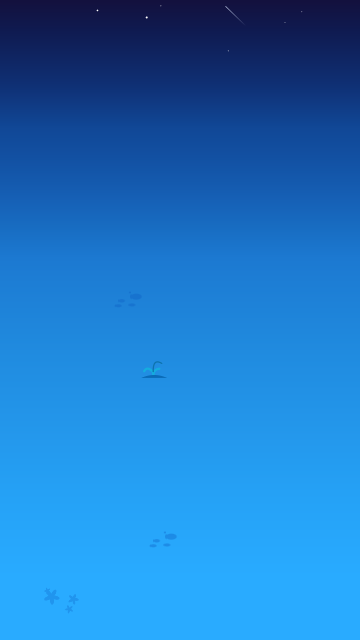
Give the GLSL for this background, as a Shadertoy shader.

```glsl
// A night sky sinking into bright blue water, with faint fish, starfish and a sprout.
// A multi-stop vertical gradient is overlaid with antialiased distance shapes.
// Units: the canvas is 100 high, with the origin at the lower left.

// Water gradient: depth below the top edge, and the colour there
const int STOPS = 12;
const float STOP_DEPTH[STOPS] = float[](
    0.0, 4.5, 13.5, 20.0, 24.0, 31.0, 36.0, 40.4, 55.0, 68.0, 78.0, 90.0);
const vec3 STOP_COLOR[STOPS] = vec3[](
    vec3(0.075, 0.065, 0.24), vec3(0.06, 0.10, 0.31), vec3(0.06, 0.19, 0.46),
    vec3(0.065, 0.28, 0.59), vec3(0.07, 0.31, 0.63), vec3(0.085, 0.375, 0.71),
    vec3(0.095, 0.43, 0.765), vec3(0.11, 0.475, 0.82), vec3(0.125, 0.545, 0.875),
    vec3(0.14, 0.595, 0.925), vec3(0.145, 0.635, 0.965), vec3(0.16, 0.67, 1.0));

// Stars: position, radius, brightness
const vec4 STARS[6] = vec4[](
    vec4(15.23, 98.37, 0.12, 1.0), vec4(22.92, 97.27, 0.15, 1.0),
    vec4(25.13, 99.09, 0.08, 0.5), vec4(35.68, 92.06, 0.08, 0.5),
    vec4(44.53, 96.48, 0.08, 0.4), vec4(47.14, 98.18, 0.08, 0.4));
const vec2 METEOR_HEAD = vec2(35.29, 98.96);
const vec2 METEOR_TAIL = vec2(38.41, 95.96);

// Fish: offset within the school, radii
const vec4 FISH[5] = vec4[](
    vec4(0.0, 0.0, 0.85, 0.47), vec4(-2.28, -0.65, 0.5, 0.26),
    vec4(-2.80, -1.43, 0.5, 0.24), vec4(-0.65, -1.30, 0.5, 0.24),
    vec4(-0.98, 0.65, 0.15, 0.15));
const vec2 SCHOOL_POS = vec2(21.29, 53.65);
const vec2 SCHOOL_STEP = vec2(5.47, -37.5);

// Starfish: position, radius
const vec3 STARFISH[4] = vec3[](
    vec3(8.07, 6.77, 1.25), vec3(11.46, 6.38, 0.85),
    vec3(10.81, 4.82, 0.65), vec3(7.42, 7.68, 0.5));

const vec2 MOUND_POS = vec2(24.09, 40.95);
const vec2 MOUND_SIZE = vec2(2.0, 0.46);
const vec3 MOUND_COLOR = vec3(0.04, 0.42, 0.72);
const vec3 LEAF_COLOR = vec3(0.08, 0.68, 0.87);
const vec3 FROND_COLOR = vec3(0.05, 0.45, 0.68);
const vec3 SHADE_COLOR = vec3(0.04, 0.36, 0.76);
const float FISH_SHADE = 0.36;
const float STARFISH_SHADE = 0.28;

float hash(float n) { return fract(sin(n * 12.9898) * 43758.5453); }

// Coverage of a shape from its signed distance
float cover(float d) { return clamp(0.5 - d * iResolution.y / 100.0, 0.0, 1.0); }

float ellipse(vec2 p, vec2 r) { return (length(p / r) - 1.0) * min(r.x, r.y); }

// Distance to a segment (x) and position along it (y)
vec2 segment(vec2 p, vec2 a, vec2 b) {
    float t = clamp(dot(p - a, b - a) / dot(b - a, b - a), 0.0, 1.0);
    return vec2(length(p - mix(a, b, t)), t);
}

// Distance to a quadratic curve, traced by short segments
float curve(vec2 p, vec2 a, vec2 b, vec2 c) {
    float d = 1e3;
    vec2 last = a;
    for (int i = 1; i <= 10; i++) {
        float t = float(i) / 10.0;
        vec2 next = mix(mix(a, b, t), mix(b, c, t), t);
        d = min(d, segment(p, last, next).x);
        last = next;
    }
    return d;
}

float fishShape(vec2 p, vec2 r) {
    vec2 tail = p + vec2(r.x * 0.9, 0.0);
    return min(ellipse(p, r), ellipse(tail, r * vec2(0.25, 0.75)));
}

float starfishShape(vec2 p, float r, float turn) {
    float a = atan(p.y, p.x) + turn;
    return (length(p) - r * (0.72 + 0.28 * cos(5.0 * a))) * 0.75;
}

void mainImage(out vec4 fragColor, in vec2 fragCoord) {
    vec2 p = fragCoord * 100.0 / iResolution.y;
    p.x += 28.125 - 50.0 * iResolution.x / iResolution.y;

    // Sky and water
    float depth = 100.0 - p.y;
    vec3 col = STOP_COLOR[0];
    for (int i = 1; i < STOPS; i++) {
        float t = (depth - STOP_DEPTH[i - 1]) / (STOP_DEPTH[i] - STOP_DEPTH[i - 1]);
        col = mix(col, STOP_COLOR[i], clamp(t, 0.0, 1.0));
    }

    // Stars and meteor
    for (int i = 0; i < 6; i++)
        col = mix(col, vec3(1.0), STARS[i].w * cover(length(p - STARS[i].xy) - STARS[i].z));
    vec2 trail = segment(p, METEOR_HEAD, METEOR_TAIL);
    col = mix(col, vec3(0.85, 0.9, 1.0), 0.8 * (1.0 - trail.y) * cover(trail.x - 0.06));

    // Two schools of fish, then starfish
    float fish = 1e3, starfish = 1e3;
    for (int i = 0; i < 10; i++) {
        vec4 f = FISH[i % 5];
        fish = min(fish, fishShape(p - SCHOOL_POS - SCHOOL_STEP * float(i / 5) - f.xy, f.zw));
    }
    for (int i = 0; i < 4; i++)
        starfish = min(starfish, starfishShape(p - STARFISH[i].xy, STARFISH[i].z, hash(float(i) + 1.0)));
    col = mix(col, SHADE_COLOR, FISH_SHADE * cover(fish));
    col = mix(col, SHADE_COLOR, STARFISH_SHADE * cover(starfish));

    // Sprout on its mound
    vec2 q = p - MOUND_POS;
    float leaf = segment(q, vec2(-0.13, 0.3), vec2(-0.13, 1.1)).x - 0.2;
    leaf = min(leaf, curve(q, vec2(-0.2, 0.95), vec2(-1.1, 1.9), vec2(-1.56, 1.05)) - 0.17);
    leaf = min(leaf, curve(q, vec2(-0.1, 0.8), vec2(0.2, 1.4), vec2(0.8, 1.43)) - 0.17);
    float frond = curve(q, vec2(-0.15, 1.0), vec2(-0.2, 3.1), vec2(1.17, 2.28)) - 0.1;
    float arch = q.x / MOUND_SIZE.x;
    float mound = max(q.y - MOUND_SIZE.y * (1.0 - arch * arch), -q.y);
    col = mix(col, LEAF_COLOR, cover(leaf));
    col = mix(col, FROND_COLOR, cover(frond));
    col = mix(col, MOUND_COLOR, cover(mound));

    fragColor = vec4(col, 1.0);
}
```
